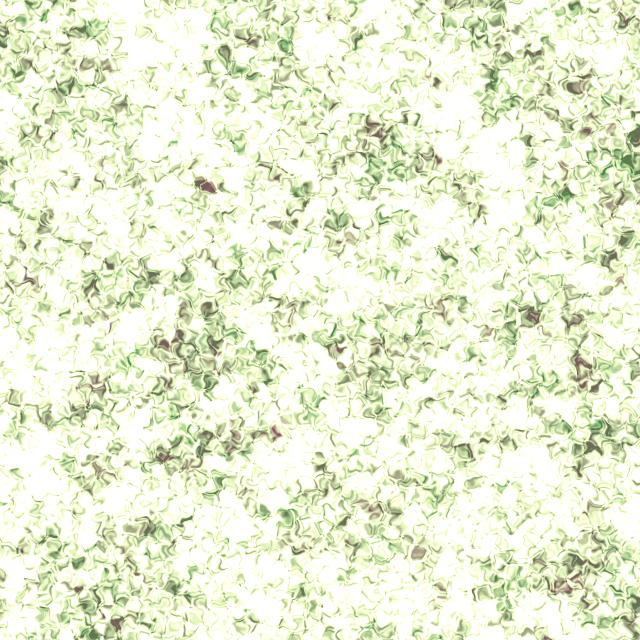
This texture is drawn by a Shadertoy shader. Its source:

```glsl
// Pale mottled stone: white and cream ground broken by sage and olive flecks.
// Octaves of gradient noise plus creased veins give a unit-variance darkness,
// which a colour ramp clips to white at the low end.

const int GRAIN_OCTAVES = 6;
const float PATCH_FREQUENCY = 4.5;   // broadest patches across the canvas
const float OCTAVE_STEP = 2.03;
const float OCTAVE_GAIN = 1.13;      // above 1: fine grain outweighs patches
const float VEIN_FREQUENCY = 21.0;
const float VEIN_WEIGHT = 1.25;
const float WARP_FREQUENCY = 58.0;
const float WARP_AMOUNT = 0.0035;
const float TINT_FREQUENCY = 17.0;
const float TINT_AMOUNT = 0.035;
const float NOISE_SCALE = 4.63;      // brings gradient noise to unit variance

const vec3 WHITE = vec3(1.00, 1.00, 0.995);
const vec3 CREAM = vec3(1.00, 1.00, 0.87);
const vec3 PALE_GREEN = vec3(0.90, 0.97, 0.75);
const vec3 SAGE = vec3(0.76, 0.83, 0.63);
const vec3 OLIVE = vec3(0.61, 0.67, 0.51);
const vec3 DARK_MOSS = vec3(0.40, 0.45, 0.32);
const vec3 TAUPE_SHIFT = vec3(0.8, -0.9, 0.3);

// Darkness at which each colour of the ramp is reached
const float WHITE_AT = -0.52;
const float CREAM_AT = -0.08;
const float PALE_AT = 0.46;
const float SAGE_AT = 1.02;
const float OLIVE_AT = 1.62;
const float DARK_AT = 2.35;

// Integer hash to a unit gradient vector
vec2 gradient(ivec2 cell) {
    uvec2 q = uvec2(cell) * uvec2(1597334673u, 3812015801u);
    uint h = (q.x ^ q.y) * 1597334673u;
    h = (h ^ (h >> 15u)) * 2246822519u;
    h ^= h >> 13u;
    float angle = float(h & 65535u) / 65536.0 * 6.28319;
    return vec2(cos(angle), sin(angle));
}

// Gradient noise with zero mean and about unit variance
float noise(vec2 p) {
    ivec2 cell = ivec2(floor(p));
    vec2 f = fract(p);
    vec2 fade = f * f * f * (f * (f * 6.0 - 15.0) + 10.0);
    float a = dot(gradient(cell), f);
    float b = dot(gradient(cell + ivec2(1, 0)), f - vec2(1, 0));
    float c = dot(gradient(cell + ivec2(0, 1)), f - vec2(0, 1));
    float d = dot(gradient(cell + ivec2(1, 1)), f - vec2(1, 1));
    return NOISE_SCALE * mix(mix(a, b, fade.x), mix(c, d, fade.x), fade.y);
}

// Thin creases along the zero lines of the noise, same mean and variance
float vein(vec2 p) {
    return (0.798 - abs(noise(p))) / 0.603;
}

// Sum of patches, grain and veins, normalised to unit variance
float darkness(vec2 p) {
    const mat2 turn = mat2(0.8, 0.6, -0.6, 0.8);
    float sum = 0.0, energy = 0.0, weight = 1.0;
    vec2 q = p * PATCH_FREQUENCY + 7.3;
    for (int i = 0; i < GRAIN_OCTAVES; i++) {
        sum += weight * noise(q);
        energy += weight * weight;
        weight *= OCTAVE_GAIN;
        q = turn * q * OCTAVE_STEP + 19.7;
    }
    for (int i = 0; i < 2; i++) {
        vec2 veinPoint = turn * p * VEIN_FREQUENCY * (1.0 + 1.6 * float(i));
        sum += VEIN_WEIGHT * vein(veinPoint + 41.3);
        energy += VEIN_WEIGHT * VEIN_WEIGHT;
    }
    return sum / sqrt(energy);
}

vec3 stoneColour(float d) {
    vec3 colour = mix(WHITE, CREAM, smoothstep(WHITE_AT, CREAM_AT, d));
    colour = mix(colour, PALE_GREEN, smoothstep(CREAM_AT, PALE_AT, d));
    colour = mix(colour, SAGE, smoothstep(PALE_AT, SAGE_AT, d));
    colour = mix(colour, OLIVE, smoothstep(SAGE_AT, OLIVE_AT, d));
    return mix(colour, DARK_MOSS, smoothstep(OLIVE_AT, DARK_AT, d));
}

void mainImage(out vec4 fragColor, in vec2 fragCoord) {
    vec2 uv = fragCoord / iResolution.y;

    // Jagged outlines from a small fine warp
    vec2 w = uv * WARP_FREQUENCY;
    vec2 p = uv + WARP_AMOUNT * vec2(noise(w + 3.1), noise(w + 57.9));

    float d = darkness(p);
    vec3 colour = stoneColour(d);

    // Darker flecks drift between green and taupe
    float tint = noise(p * TINT_FREQUENCY + 83.0) + 0.5 * noise(p * 90.0);
    colour += TAUPE_SHIFT * TINT_AMOUNT * tint * smoothstep(PALE_AT, OLIVE_AT, d);

    fragColor = vec4(clamp(colour, 0.0, 1.0), 1.0);
}
```
